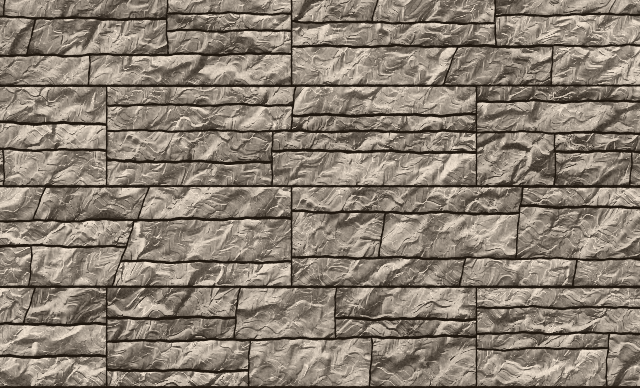
Write a WebGL 2 fragment shader that draws this texture.

```glsl
#version 300 es
precision highp float;

uniform vec2 u_resolution;
out vec4 outColor;

const vec2 PANEL = vec2(0.953, 0.259);

struct Stone {
    vec4 gap;    // distance to the left, bottom, right and top joints
    vec3 traits; // random values that belong to this stone
    float height;
};

vec3 hash3(vec2 p) {
    vec3 q = fract(p.xyx * vec3(0.1031, 0.1030, 0.0973));
    q += dot(q, q.yxz + 33.33);
    return fract((q.xxy + q.yzz) * q.zyx);
}

float layeredSines(vec2 p) {
    return 0.5 * sin(p.x + 1.7 * sin(p.y * 0.8))
         + 0.3 * sin(p.y * 2.1 + 1.3 * sin(p.x * 1.6))
         + 0.2 * sin(p.x * 4.3 - p.y * 3.7);
}

// Cellular noise made of tilted planes: x = height, y = closeness to a cell border
vec2 facets(vec2 p) {
    vec2 cell = floor(p);
    float total = 0.0, strongest = 0.0, height = 0.0;
    for (int y = -1; y <= 1; y++)
    for (int x = -1; x <= 1; x++) {
        vec2 id = cell + vec2(x, y);
        vec3 r = hash3(id);
        vec2 offset = p - id - 0.1 - 0.8 * r.xy;
        vec2 tilt = 2.0 * hash3(id + 41.0).xy - 1.0;
        float weight = exp(-15.0 * dot(offset, offset));
        height += weight * (dot(offset, tilt) + 0.45 * (r.z - 0.5));
        total += weight;
        strongest = max(strongest, weight);
    }
    return vec2(height, total - strongest) / total;
}

// Chipped stone surface, from broad cleavage planes to fine grit
float relief(vec2 p, float roughness) {
    p += 0.022 * vec2(layeredSines(p * 23.0), layeredSines(p.yx * 27.0 + 5.0));
    float height = 0.0, frequency = 7.0, strength = 0.42;
    for (int i = 0; i < 4; i++) {
        height += strength / frequency * facets(p * vec2(1.0, 1.3) * frequency).x;
        p = mat2(0.96, 0.28, -0.28, 0.96) * p + 3.7;
        frequency *= 2.2;
        strength = (i == 0 ? 0.3 : strength * 0.95) * (i == 0 ? roughness : 1.0);
    }
    return height;
}

// Cuts one panel again and again into long, unequal stones
Stone splitPanel(vec2 q, vec2 panel) {
    vec2 low = vec2(0.0), high = PANEL;
    vec4 gap = vec4(q, PANEL - q);
    float node = 1.0;
    vec3 r = vec3(0.0);
    for (int i = 0; i < 6; i++) {
        r = hash3(vec2(panel.x * 64.0 + node, panel.y * 71.0 + node * 3.0) + 17.0);
        vec2 size = high - low;
        if (size.x * size.y < (0.13 + 0.1 * r.z) * PANEL.x * PANEL.y) break;
        int axis = size.x > 4.2 * size.y ? 0 : 1;
        int other = 1 - axis;
        float cut = mix(low[axis], high[axis], mix(0.28, 0.72, r.x));
        float along = q[other] - 0.5 * (low[other] + high[other]);
        float slant = axis == 0 ? 1.6 * pow(r.y - 0.5, 3.0) * 2.0 : 0.03 * (r.y - 0.5);
        float bend = slant * along + 0.0035 * layeredSines(vec2(along * 32.0, node * 2.3 + panel.x));
        float side = q[axis] - cut - bend;
        if (side > 0.0) {
            low[axis] = cut;
            gap[axis] = min(gap[axis], side);
        } else {
            high[axis] = cut;
            gap[axis + 2] = min(gap[axis + 2], -side);
        }
        node = node * 2.0 + step(0.0, side);
    }
    return Stone(gap, r, high.y - low.y);
}

void main() {
    vec2 p = gl_FragCoord.xy / u_resolution.y;

    // Panels in running bond, each course shifted by half a panel
    float course = floor((p.y - 0.003) / PANEL.y);
    vec2 q = p - vec2(0.275 + 0.5 * PANEL.x * mod(course, 2.0), 0.003 + course * PANEL.y);
    float column = floor(q.x / PANEL.x);
    q.x -= column * PANEL.x;
    Stone stone = splitPanel(q, vec2(column, course));

    // Slopes lit from above; thin stones are rougher
    vec2 s = p + 9.0 * stone.traits.xy;
    float roughness = mix(0.55, 1.0, stone.traits.y) + 0.35 * smoothstep(0.09, 0.04, stone.height);
    float height = relief(s, roughness);
    vec2 slope = vec2(relief(s + vec2(0.0015, 0.0), roughness),
                      relief(s + vec2(0.0, 0.0015), roughness)) - height;
    float light = dot(slope / 0.0015, vec2(0.45, -1.0));
    float tone = 0.7 + 0.14 * (stone.traits.x - 0.5) + 0.05 * layeredSines(p * 9.0);
    tone += 0.42 * light / sqrt(1.0 + light * light);

    // Pale broken crests and fine grain
    vec2 veinPoint = s * 13.0 + 0.35 * vec2(layeredSines(s * 60.0), layeredSines(s.yx * 52.0));
    float vein = smoothstep(0.3, 0.5, facets(veinPoint).y);
    tone += 0.28 * vein * smoothstep(0.05, 0.5, layeredSines(s * 25.0 + 2.0));
    tone += 0.14 * facets(p * 170.0).x;

    // Lit upper rims, shaded undersides and dark joints
    vec4 gap = stone.gap + 0.0007 * layeredSines(p * 190.0);
    tone += 0.12 * exp(-abs(gap.w - 0.007) / 0.004);
    tone -= 0.24 * exp(-max(gap.y, 0.0) / 0.009);
    tone -= 0.10 * exp(-max(min(gap.x, gap.z), 0.0) / 0.006);
    float shadow = 0.001 + 0.0025 * stone.traits.z;
    float joint = min(min(gap.x, gap.z), min(gap.y, gap.w - shadow));
    float softness = max(0.003, 1.2 / u_resolution.y);
    tone = clamp(tone, 0.12, 1.2) * smoothstep(0.0004, 0.0004 + softness, joint);

    vec3 crevice = vec3(0.12, 0.09, 0.06), paleStone = vec3(0.80, 0.75, 0.69);
    outColor = vec4(mix(crevice, paleStone, tone), 1.0);
}
```
